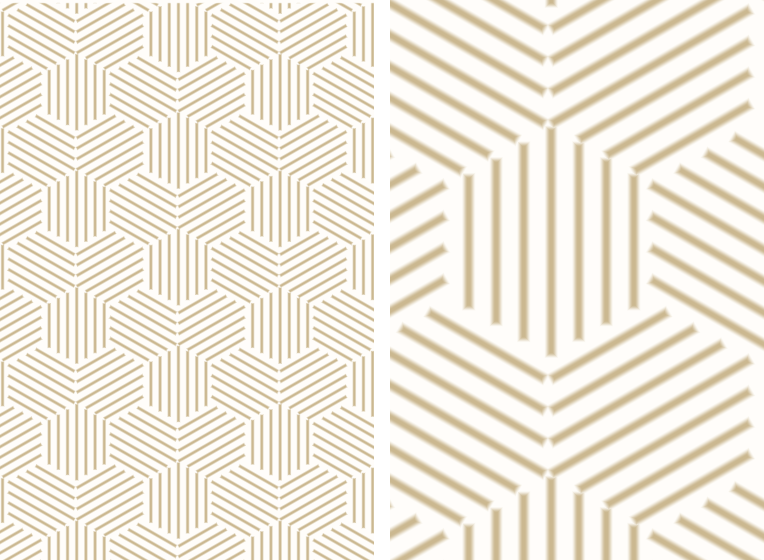
Left: the whole. Right: its middle third, enlarged.
Reproduce this pattern procedurally as a Shadertoy shader.

```glsl
const vec3 PAPER = vec3(1.0, 0.994, 0.982);
const vec3 GOLD = vec3(0.795, 0.72, 0.565);
const float HEX_SIDE = 0.06944;            // in canvas heights
const float STRETCH_X = 1.0066;            // slight widening of the lattice
const vec2 ORIGIN = vec2(0.3186, 0.5228);  // centre of one upright hexagon
const float TOP_MARGIN = 0.0055;           // plain strip along the top

// Lengths below are in hexagon sides
const float BAR_GAP = 0.2344;
const float BAR_HALF_WIDTH = 0.0347;
const float BAR_HALF_LENGTH = 0.975;
const float OUTER_BAR = 3.0;               // bars on each side of the middle one
const vec3 NUDGE_X = vec3(-0.019, 0.0, -0.0375); // sideways shift per direction
const float EDGE_SOFTNESS = 0.028;

const float SQRT3 = 1.7320508;
const float THIRD_TURN = 1.0471976;        // 60 degrees between bar directions

// Offset from the nearest point of a centred rectangular lattice
vec2 latticeOffset(vec2 p) {
    vec2 cell = vec2(3.0 * SQRT3, 3.0);
    vec2 corner = p - cell * round(p / cell);
    vec2 middle = p - cell * (floor(p / cell) + 0.5);
    return dot(corner, corner) < dot(middle, middle) ? corner : middle;
}

vec2 rotate(vec2 p, float angle) {
    float c = cos(angle), s = sin(angle);
    return vec2(c * p.x - s * p.y, s * p.x + c * p.y);
}

// Distance to upright bars trimmed to a pointy-topped hexagon
float hexBars(vec2 p) {
    float index = clamp(round(p.x / BAR_GAP), -OUTER_BAR, OUTER_BAR);
    float halfLength = BAR_HALF_LENGTH - abs(index) * BAR_GAP / SQRT3;
    vec2 edge = abs(vec2(p.x - index * BAR_GAP, p.y)) - vec2(BAR_HALF_WIDTH, halfLength);
    return max(edge.x, edge.y);
}

void mainImage(out vec4 fragColor, in vec2 fragCoord) {
    vec2 uv = fragCoord / iResolution.y;
    vec2 p = (uv - ORIGIN) / HEX_SIDE;
    p.x /= STRETCH_X;

    // Three interlocking hexagon lattices, one per bar direction
    float dist = 1e3;
    for (int k = -1; k <= 1; k++) {
        vec2 centre = vec2(float(k) * SQRT3 + NUDGE_X[k + 1], 0.0);
        vec2 local = latticeOffset(p - centre);
        dist = min(dist, hexBars(rotate(local, -float(k) * THIRD_TURN)));
    }

    // Ink with soft edges, stopped below the top margin
    float pixel = 1.0 / iResolution.y;
    float soft = max(EDGE_SOFTNESS, 0.75 * pixel / HEX_SIDE);
    float ink = 1.0 - smoothstep(-soft, soft, dist);
    ink *= 1.0 - smoothstep(-pixel, pixel, uv.y - (1.0 - TOP_MARGIN));
    fragColor = vec4(mix(PAPER, GOLD, ink), 1.0);
}
```
